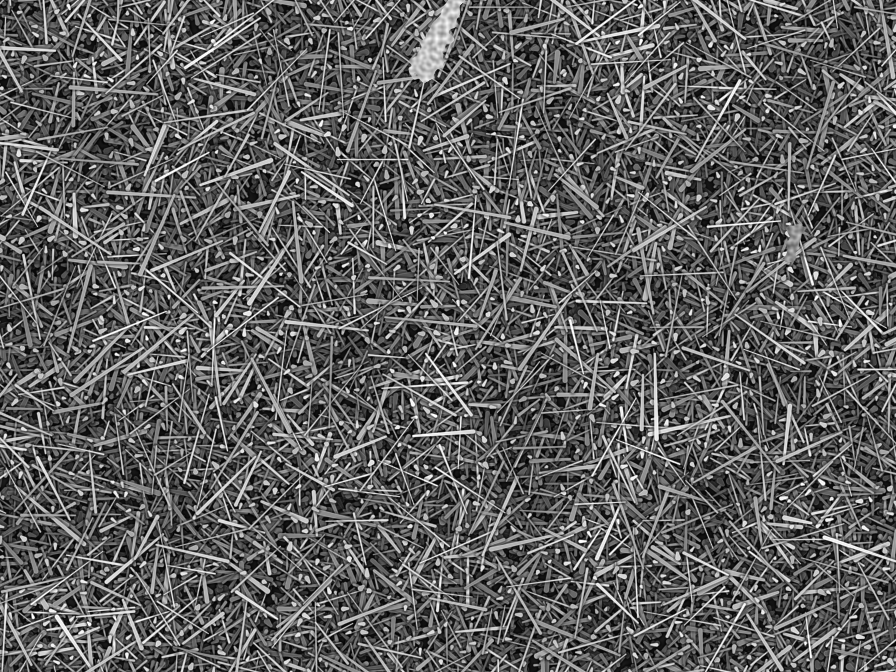
Write a Shadertoy shader that draws this texture.

```glsl
#define GROUND 0.085      // darkness between the wires
#define SOFTNESS 0.0013   // edge blur, in canvas heights
#define SHADOW 0.38       // darkening beside each wire
#define SHADOW_REACH 0.005
#define RIM 0.10          // paler outline of wide wires
#define TAPER 0.3
#define PATCHINESS 0.22   // slow variation of brightness
#define TAU 6.28319

vec4 hash4(vec3 p) {
    vec4 q = fract(p.xyzx * vec4(0.1031, 0.1030, 0.0973, 0.1099));
    q += dot(q, q.wzxy + 33.33);
    return fract((q.xxyz + q.yzzw) * q.zywx);
}

float gradientDot(vec2 cell, vec2 offset) {
    float angle = TAU * hash4(vec3(cell, 71.0)).x;
    return dot(vec2(cos(angle), sin(angle)), offset);
}

float gradientNoise(vec2 p) {
    vec2 i = floor(p), f = fract(p);
    vec2 u = f * f * f * (f * (f * 6.0 - 15.0) + 10.0);
    vec2 e = vec2(1.0, 0.0);
    return mix(mix(gradientDot(i, f), gradientDot(i + e, f - e), u.x),
               mix(gradientDot(i + e.yx, f - e.yx), gradientDot(i + 1.0, f - 1.0), u.x), u.y);
}

float softness() {
    return max(SOFTNESS, 0.6 / iResolution.y);
}

// Rounded rod, narrowing towards its far end
float rodDistance(vec2 q, vec2 dir, float halfLength, float radius) {
    float along = clamp(dot(q, dir), -halfLength, halfLength);
    return length(q - dir * along) - radius * (1.0 - TAPER * along / halfLength);
}

// One layer of scattered rods; lengths are fractions of the cell
void paintRods(inout float tone, vec2 p, float cell, int count, vec2 lengths,
               vec2 radii, vec2 shades, float seed) {
    vec2 home = floor(p / cell);
    float soft = softness();
    for (int y = -1; y <= 1; y++)
    for (int x = -1; x <= 1; x++)
    for (int k = 0; k < count; k++) {
        vec2 id = home + vec2(x, y);
        vec4 place = hash4(vec3(id, seed + 2.0 * float(k)));
        vec4 look = hash4(vec3(id, seed + 2.0 * float(k) + 1.0));
        vec2 dir = vec2(cos(TAU * place.z), sin(TAU * place.z));
        float halfLength = cell * mix(lengths.x, lengths.y, place.w);
        float radius = mix(radii.x, radii.y, look.x * look.x);
        float d = rodDistance(p - (id + place.xy) * cell, dir, halfLength, radius);

        float shade = mix(shades.x, shades.y, clamp(look.y + 0.3 - 0.6 * look.x, 0.0, 1.0));
        shade += RIM * smoothstep(-0.0022, -0.0004, d) * look.x;
        tone *= 1.0 - SHADOW * (1.0 - smoothstep(0.0, SHADOW_REACH, d));
        tone = mix(tone, shade, 1.0 - smoothstep(-soft, soft, d));
    }
}

// Lumpy fleck of debris lying on the wires
void paintFleck(inout float tone, vec2 p, vec2 a, vec2 b, float radius, float shade) {
    vec2 axis = 0.5 * (b - a);
    float halfLength = length(axis);
    float lumps = gradientNoise(p * 75.0);
    float d = rodDistance(p - 0.5 * (a + b), axis / halfLength, halfLength, radius);
    d += radius * 0.8 * lumps;
    float surface = shade + 0.35 * gradientNoise(p * 130.0 + 9.0);
    tone = mix(tone, surface, 1.0 - smoothstep(-softness(), softness(), d));
}

void mainImage(out vec4 fragColor, in vec2 fragCoord) {
    vec2 p = fragCoord / iResolution.y;
    float tone = GROUND + 0.05 * gradientNoise(p * 90.0);

    // Deep stubs and rod ends
    paintRods(tone, p, 0.022, 3, vec2(0.08, 0.35), vec2(0.0025, 0.0045), vec2(0.14, 0.34), 11.0);
    paintRods(tone, p, 0.022, 3, vec2(0.06, 0.35), vec2(0.0022, 0.0042), vec2(0.27, 0.54), 23.0);

    // Wires, from the grey middle depth to the pale surface
    paintRods(tone, p, 0.040, 4, vec2(0.30, 0.78), vec2(0.0012, 0.0034), vec2(0.34, 0.64), 37.0);
    paintRods(tone, p, 0.055, 3, vec2(0.35, 0.80), vec2(0.0010, 0.0032), vec2(0.52, 0.90), 53.0);
    paintRods(tone, p, 0.030, 1, vec2(0.03, 0.15), vec2(0.0018, 0.0032), vec2(0.70, 0.92), 83.0);
    paintRods(tone, p, 0.080, 2, vec2(0.40, 0.86), vec2(0.0009, 0.0026), vec2(0.66, 0.95), 97.0);

    // Uneven illumination
    tone *= 1.0 + PATCHINESS * gradientNoise(p * 7.0);

    // Debris
    paintFleck(tone, p, vec2(0.630, 0.900), vec2(0.685, 1.010), 0.016, 0.76);
    paintFleck(tone, p, vec2(1.184, 0.655), vec2(1.176, 0.615), 0.009, 0.56);

    fragColor = vec4(vec3(clamp(tone, 0.0, 1.0)), 1.0);
}
```
